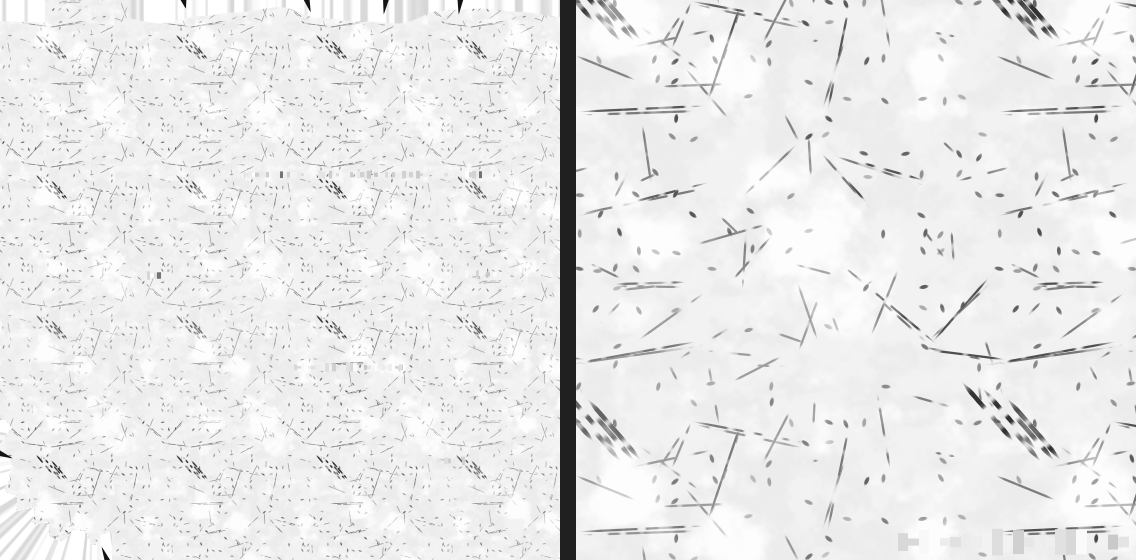
Left: the whole. Right: its middle third, enlarged.
Give the GLSL for this texture, as a WebGL 2 fragment shader.

```glsl
#version 300 es
precision highp float;
// Scratched pale surface: a 4 x 4 repeat of worn hairline strokes and specks,
// over white blotches that repeat at a wider spacing. Blocky dashes and
// stretched streaks near the borders break the regularity.

uniform vec2 u_resolution;
out vec4 fragColor;

const float REPEATS = 4.0;          // scratch tiles per side
const float BLOTCH_PERIOD = 0.28;   // blotch spacing in canvas units
const float HAIRLINE = 0.0027;      // half width, in tile units
const float GOUGE_WIDTH = 0.0055;
const float SPECK_CELLS = 22.0;     // speck grid per tile
const int FINE_STROKES = 46;
const vec3 PAPER = vec3(0.925);
const vec3 PALE = vec3(0.95);
const vec3 WHITE = vec3(0.998);
const vec3 INK = vec3(0.16);

// Long strokes: start and end in tile units, y downward
const vec4 STROKES[12] = vec4[12](
  vec4(-.05, -.05, .20, .16), vec4(.18, .15, .32, -.01), vec4(.16, .165, .36, .19),
  vec4(.30, .205, .63, .145), vec4(.42, .01, .60, .005), vec4(.60, .335, .89, .39),
  vec4(.645, .58, .73, .33), vec4(.33, .60, .65, .585), vec4(.33, .85, .66, .765),
  vec4(.93, .61, .985, .34), vec4(.92, .70, 1.03, .82), vec4(.94, .70, 1.17, .765));
// Blotches: centre and radius in blotch tiles
const vec3 BLOTCHES[5] = vec3[5](vec3(.65, .72, .15), vec3(.33, .69, .08),
  vec3(.49, .34, .08), vec3(.95, .33, .06), vec3(.28, .25, .075));
// Dashed rows: height, left end, right end
const vec3 DASHES[5] = vec3[5](vec3(.312, .435, .86), vec3(.492, .25, .29),
  vec3(.490, .83, .89), vec3(.656, .525, .72), vec3(.823, .78, .85));
// Dark border spikes: base and tip
const vec4 SPIKES[6] = vec4[6](vec4(.328, 0., .332, .016), vec4(.548, 0., .555, .023),
  vec4(.689, 0., .685, .027), vec4(.822, 0., .819, .027),
  vec4(-.002, .809, .024, .819), vec4(.192, 1.002, .181, .975));

float hash(vec2 p) {
  vec3 q = fract(p.xyx * 0.1031);
  q += dot(q, q.yzx + 33.33);
  return fract((q.x + q.y) * q.z);
}

// Value noise that wraps after a whole number of cells
float noise(vec2 p, float period) {
  vec2 i = floor(p), f = fract(p);
  f *= f * (3.0 - 2.0 * f);
  vec2 a = mod(i, period), b = mod(i + 1.0, period);
  return mix(mix(hash(a), hash(vec2(b.x, a.y)), f.x),
             mix(hash(vec2(a.x, b.y)), hash(b), f.x), f.y);
}

float fbm(vec2 p, float cells) {
  float sum = 0.0, gain = 0.5;
  for (int i = 0; i < 4; i++) {
    sum += gain * noise(p * cells, cells);
    cells *= 2.0;
    gain *= 0.55;
  }
  return sum;
}

// Anti-aliased coverage of a line of the given half width
float coverage(float dist, float width, float aa) {
  return clamp((width - dist) / aa + 0.5, 0.0, 1.0) * min(1.0, 2.0 * width / aa);
}

// Tapered, broken stroke that wraps around the tile
float stroke(vec2 p, vec2 a, vec2 b, float width, float seed, float aa) {
  vec2 dir = normalize(b - a), q = p - 0.5 * (a + b);
  q -= round(q);
  float along = dot(q, dir), across = abs(dot(q, vec2(-dir.y, dir.x)));
  float taper = 1.0 - smoothstep(0.3, 0.52, abs(along) / length(b - a));
  float worn = smoothstep(0.2, 0.6, noise(vec2(along * 45.0, seed * 7.0), 4096.0));
  return coverage(across, width * taper, aa) * worn * taper;
}

float scratches(vec2 p, float aa) {
  float ink = 0.0;
  for (int i = 0; i < 12; i++) {      // long strokes, each a pair of hairlines
    vec4 s = STROKES[i];
    float k = float(i), skew = 0.025 * (hash(vec2(k, 3.0)) - 0.5);
    ink = max(ink, 0.85 * stroke(p, s.xy, s.zw, HAIRLINE, k, aa));
    ink = max(ink, 0.65 * stroke(p, s.xy + skew, s.zw + vec2(-skew, 0.012), HAIRLINE, k + 20.0, aa));
  }
  for (int i = 0; i < 5; i++) {       // bundle of dark gouges
    float k = float(i), slip = 0.07 * hash(vec2(k, 8.0));
    vec2 a = vec2(0.24 + 0.013 * k, 0.23 - 0.004 * k) + slip;
    ink = max(ink, stroke(p, a, a + vec2(0.13, 0.15), GOUGE_WIDTH, k + 40.0, aa));
  }
  for (int i = 0; i < FINE_STROKES; i++) {
    float k = float(i), angle = 6.283 * hash(vec2(k, 11.0));
    vec2 a = vec2(hash(vec2(k, 12.0)), hash(vec2(k, 13.0)));
    vec2 reach = vec2(cos(angle), sin(angle)) * mix(0.04, 0.22, hash(vec2(k, 14.0)));
    ink = max(ink, 0.6 * stroke(p, a, a + reach, HAIRLINE, k + 60.0, aa));
  }
  vec2 cell = mod(floor(p * SPECK_CELLS), SPECK_CELLS);   // specks
  float r = hash(cell + 5.0), turn = 6.283 * hash(cell + 9.0);
  vec2 q = fract(p * SPECK_CELLS) - 0.35 - 0.3 * vec2(hash(cell + 31.0), hash(cell + 57.0));
  q = mat2(cos(turn), sin(turn), -sin(turn), cos(turn)) * q * vec2(1.0) / SPECK_CELLS;
  float speck = coverage(length(q * vec2(0.45, 1.0)), 0.0045, aa);
  return max(ink, speck * step(0.8, r) * mix(0.3, 0.9, hash(cell + 71.0)));
}

float blotches(vec2 p) {
  float field = 0.0;
  for (int i = 0; i < 5; i++) {
    vec2 q = p - BLOTCHES[i].xy;
    q -= round(q);
    field += exp(-dot(q, q) / (BLOTCHES[i].z * BLOTCHES[i].z));
  }
  return smoothstep(0.55, 0.95, 0.6 * field + 1.1 * fbm(p, 14.0) - 0.1);
}

void main() {
  vec2 p = gl_FragCoord.xy / u_resolution;
  p.y = 1.0 - p.y;
  float aa = 1.0 / min(u_resolution.x, u_resolution.y);
  vec2 tile = p * REPEATS;

  // Mottled ground, blotches and scratches
  float white = blotches(p / BLOTCH_PERIOD);
  vec3 color = mix(PAPER, PALE, smoothstep(0.35, 0.65, fbm(fract(tile), 16.0)));
  color = mix(color, WHITE, 0.9 * white);
  float fade = mix(0.7, 1.0, hash(floor(tile) + 3.0)) * (1.0 - 0.45 * white);
  color = mix(color, INK, scratches(tile, aa * REPEATS) * fade);

  // Rows of blocky dashes
  for (int i = 0; i < 5; i++) {
    vec3 d = DASHES[i];
    float column = floor(p.x * 160.0), h = hash(vec2(column, float(i) + 90.0));
    float inside = step(d.y, p.x) * step(p.x, d.z) * step(0.35, h);
    float block = coverage(abs(p.y - d.x), mix(0.002, 0.008, fract(h * 7.0)), aa);
    float shade = h > 0.94 ? 0.45 : mix(0.78, 1.0, fract(h * 13.0));
    color = mix(color, vec3(shade), block * inside);
  }

  // Streaks: upright along the top, radial in the lower left corner
  float topEdge = 0.036 * noise(vec2(p.x * 14.0, 2.0), 4096.0) + 0.006;
  float top = (1.0 - smoothstep(-aa, aa, p.y - topEdge)) * (1.0 - step(0.08, p.x) * step(p.x, 0.23));
  vec2 ray = p - vec2(0.17, 0.80);
  float angle = atan(ray.y, -ray.x);
  float rim = 0.148 + 0.03 * noise(vec2(angle * 9.0 + 30.0, 6.0), 4096.0);
  float corner = smoothstep(-aa, aa, length(ray) - rim) * step(0.75, p.y) * step(p.x, 0.2);
  float lane = mix(p.x * 130.0, angle * 32.0 + 200.0, corner);
  float tone = mix(0.84, 1.02, smoothstep(0.0, 0.6, noise(vec2(lane, 4.0), 4096.0)));
  color = mix(color, vec3(min(tone, 1.0)), max(top, corner));

  // Dark spikes pointing inward
  for (int i = 0; i < 6; i++) {
    vec2 axis = SPIKES[i].zw - SPIKES[i].xy, q = p - SPIKES[i].xy;
    float t = dot(q, axis) / dot(axis, axis);
    float side = length(q - axis * t);
    color = mix(color, INK * 0.5, coverage(side, 0.005 * max(1.0 - t, 0.0), aa) * step(-0.2, t));
  }
  fragColor = vec4(color, 1.0);
}
```
